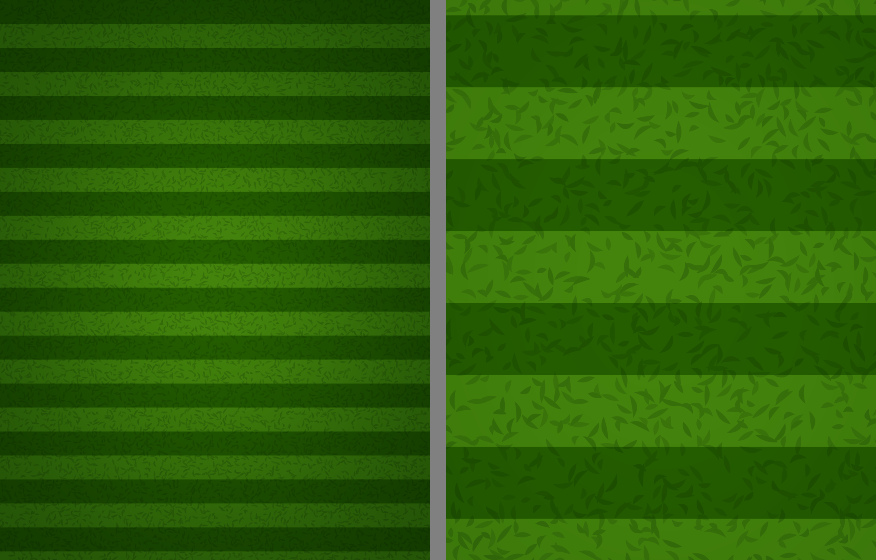
Left: the whole. Right: its middle third, enlarged.
This texture is drawn by a Shadertoy shader. Its source:

```glsl
// Mown lawn: level bands of dark and light green, flecked with tiny curved
// grass blades. One random blade per grid cell is drawn as a tapered stroke,
// and a soft vignette darkens the borders.

float hash(vec2 p) {
    return fract(sin(dot(p, vec2(127.1, 311.7))) * 43758.5453);
}

// Coverage of the bent, pointed blade owned by one cell; p is in cell units
float blade(vec2 p, vec2 cell, float aa) {
    vec2 center = cell + vec2(hash(cell), hash(cell + 17.3));
    float angle = 6.2832 * hash(cell + 41.7);
    float c = cos(angle), s = sin(angle);
    vec2 q = mat2(c, -s, s, c) * (p - center);
    float halfLength = mix(0.4, 0.95, hash(cell + 63.1));
    float along = q.x / halfLength;
    q.y += (hash(cell + 88.9) - 0.5) * 0.7 * (along * along - 0.4);
    float halfWidth = 0.2 * (1.0 - along * along);
    float strength = step(0.3, hash(cell + 5.9)) * mix(0.6, 1.0, hash(cell + 29.3));
    return strength * smoothstep(aa, -aa, abs(q.y) - halfWidth) * step(abs(along), 1.0);
}

float grass(vec2 p, float aa) {
    float cover = 0.0;
    for (int j = -1; j <= 1; j++)
        for (int i = -1; i <= 1; i++)
            cover = max(cover, blade(p, floor(p) + vec2(i, j), aa));
    return cover;
}

void mainImage(out vec4 fragColor, in vec2 fragCoord) {
    vec2 uv = fragCoord / iResolution.xy;
    vec2 p = fragCoord / iResolution.y;

    // Mowing bands, counted from a dark one at the top
    float band = (1.0 - uv.y) * 23.36;
    float edge = 3.1416 * 23.36 * 0.5 / iResolution.y;
    float light = smoothstep(-edge, edge, -sin(3.1416 * band));
    vec3 color = mix(vec3(0.145, 0.368, 0.002), vec3(0.268, 0.518, 0.048), light);

    // Grass blades, a little stronger on the light bands
    float cover = grass(p * 130.0, 0.5 * 130.0 / iResolution.y);
    color *= 1.0 - cover * mix(0.14, 0.17, light) * vec3(1.3, 1.0, 1.3);

    // Vignette, where red and blue fade faster than green
    float shade = 1.0 - 0.36 * smoothstep(0.0, 1.4, length(uv * 2.0 - 1.0));
    color *= pow(vec3(shade), vec3(1.4, 1.0, 1.4));

    fragColor = vec4(color, 1.0);
}
```
